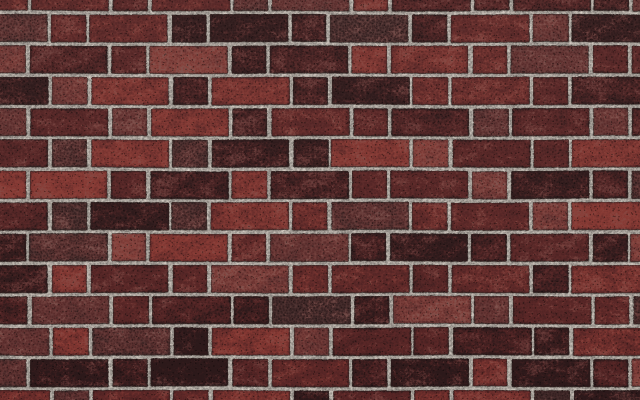
Write a WebGL 1 fragment shader that draws this texture.

```glsl
precision highp float;

uniform vec2 u_resolution;

#define COURSE 0.0783
#define PERIOD 0.3008
#define ORIGIN vec2(0.325, 0.029)
#define HEADER_SHARE 0.322
#define JOINT 0.0108
#define CORNER 0.0025
#define DARK vec3(0.17, 0.095, 0.10)
#define MAROON vec3(0.34, 0.145, 0.145)
#define RED vec3(0.54, 0.225, 0.20)
#define DUST vec3(0.50, 0.36, 0.34)
#define MORTAR vec3(0.73, 0.70, 0.67)
#define CREVICE vec3(0.17, 0.13, 0.12)

float hash(vec2 p) {
  return fract(sin(dot(p, vec2(127.1, 311.7))) * 43758.55);
}

// Distance to the nearest scattered point
float cellular(vec2 p) {
  vec2 cell = floor(p), f = p - cell;
  float nearest = 2.0;
  for (int j = -1; j <= 1; j++) {
    for (int i = -1; i <= 1; i++) {
      vec2 o = vec2(float(i), float(j));
      vec2 point = o + vec2(hash(cell + o), hash(cell + o + 57.3));
      nearest = min(nearest, length(point - f));
    }
  }
  return nearest;
}

// Layered, rotated sines, roughly -1 to 1
float waves(vec2 p) {
  float sum = 0.0, amp = 0.5;
  for (int i = 0; i < 5; i++) {
    sum += amp * sin(p.x + 1.7 * sin(p.y)) * cos(p.y - 0.6 * p.x);
    p = mat2(1.3, 1.1, -1.1, 1.3) * p + 2.4;
    amp *= 0.68;
  }
  return sum;
}

float roundedBox(vec2 p, vec2 halfSize, float radius) {
  vec2 q = abs(p) - halfSize + radius;
  return length(max(q, 0.0)) + min(max(q.x, q.y), 0.0) - radius;
}

void main() {
  vec2 uv = gl_FragCoord.xy / u_resolution.y;
  float pixel = 1.0 / u_resolution.y;

  // Flemish bond: long and short bricks alternate, courses shift half a period
  float y = (uv.y - ORIGIN.y + 0.0007 * sin(uv.x * 9.0 + uv.y * 5.0)) / COURSE;
  float row = floor(y);
  float rowShift = 0.008 * (hash(vec2(row, 4.0)) - 0.5);
  float x = (uv.x - ORIGIN.x - rowShift) / PERIOD - 0.5 * mod(row, 2.0);
  float column = floor(x + 0.5);
  float along = x - column;
  float isLong = step(0.5 * HEADER_SHARE, abs(along));
  float side = along < 0.0 ? -0.5 : 0.5;
  vec2 id = vec2(column + side * isLong, row);
  vec2 local = vec2((along - side * isLong) * PERIOD, (y - row - 0.5) * COURSE);
  float share = mix(HEADER_SHARE, 1.0 - HEADER_SHARE, isLong);
  vec2 halfSize = 0.5 * (vec2(share * PERIOD, COURSE) - JOINT);

  // Uneven laying and chipped edges
  vec2 jitter = vec2(hash(id + 3.1), hash(id + 8.7)) - 0.5;
  local -= jitter * vec2(0.003, 0.0016);
  local.y -= 0.012 * (hash(id + 5.9) - 0.5) * local.x;
  halfSize.x += 0.002 * (hash(id + 12.4) - 0.5);
  float d = roundedBox(local, halfSize, CORNER);
  d += 0.0009 * waves(uv * 170.0) + 0.0006 * waves(uv * 480.0);

  // Grain and stains
  float grain = cellular(uv * 150.0) - 0.5;
  float pores = cellular(uv * 75.0 + 31.0);
  float stain = waves(uv * vec2(34.0, 46.0) + 19.0 * hash(id + 1.3));
  float speckle = waves(uv * 260.0);

  // Fired clay, each brick with its own tone
  float tone = 0.08 + 0.80 * hash(id + 21.7) + 0.07 * sin(uv.y * 5.0 - 1.0);
  tone += 0.20 * stain + 0.24 * grain + 0.10 * speckle;
  tone -= 0.22 * smoothstep(-0.007, 0.0, d);
  vec3 clay = mix(DARK, MAROON, smoothstep(-0.05, 0.48, tone));
  clay = mix(clay, RED, smoothstep(0.42, 0.98, tone));
  float dusty = 0.32 * step(0.75, hash(id + 40.2)) + 0.16 * uv.y;
  dusty += 0.35 * smoothstep(0.1, 0.8, stain + 0.6 * speckle);
  clay = mix(clay, DUST, clamp(dusty * (0.75 + grain), 0.0, 0.7));
  clay *= 1.0 - 0.35 * smoothstep(0.22, 0.05, pores);

  // Rough mortar, recessed and shaded under each brick
  vec3 mortar = MORTAR * (0.91 + 0.30 * grain + 0.14 * speckle + 0.08 * stain);
  float under = smoothstep(0.4, 0.9, -local.y / halfSize.y);
  float depth = smoothstep(-0.0008, 0.0025 + 0.0015 * under, d);
  mortar = mix(CREVICE, mortar, depth);

  float cover = smoothstep(-0.7 * pixel, 0.7 * pixel, d);
  gl_FragColor = vec4(clamp(mix(clay, mortar, cover), 0.0, 1.0), 1.0);
}
```
